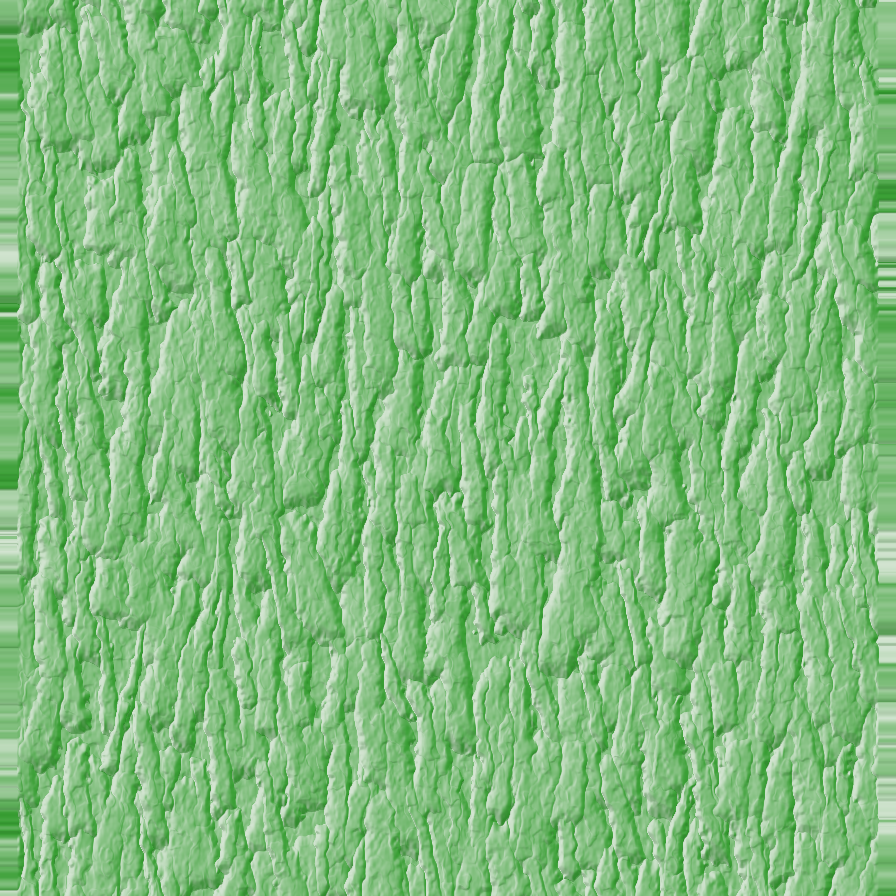
This texture is drawn by a WebGL 2 fragment shader. Its source:

```glsl
#version 300 es
precision highp float;
// Green embossed bark: long, slanted, overlapping plates with chipped faces.
// A height field takes the highest plate at each point, adds ledges and grain,
// and is lit from the upper left. Narrow side margins smear the last column.
#define CELL vec2(0.024, 0.088)
#define PLATE_RISE 0.0075
#define BASE_SPREAD 0.0095
#define MAX_SLANT 0.25
#define FACE_TILT 0.34
#define CHIP_DEPTH 0.0032
#define MARGIN 0.019
#define SAMPLE_STEP 0.0013
#define CONTRAST 0.32
#define MID_GREEN vec3(0.518, 0.755, 0.505)
#define LIGHT_TINT vec3(1.0, 0.45, 1.02)
#define UNDERSIDE_DULLING 0.12

uniform vec2 u_resolution;
out vec4 fragColor;

// Integer hash giving three values from 0 to 1
vec3 hash3(vec2 cell, uint seed) {
  uvec3 v = uvec3(uvec2(ivec2(cell)), seed);
  v = v * 1664525u + 1013904223u;
  v.x += v.y * v.z; v.y += v.z * v.x; v.z += v.x * v.y;
  v ^= v >> 16u;
  v.x += v.y * v.z; v.y += v.z * v.x; v.z += v.x * v.y;
  return vec3(v >> 16u) / 65535.0;
}

// Smooth value noise, two channels centred on zero
vec2 noise2(vec2 p, uint seed) {
  vec2 i = floor(p), f = fract(p);
  f = f * f * (3.0 - 2.0 * f);
  vec2 low = mix(hash3(i, seed).xy, hash3(i + vec2(1, 0), seed).xy, f.x);
  vec2 high = mix(hash3(i + vec2(0, 1), seed).xy, hash3(i + vec2(1, 1), seed).xy, f.x);
  return mix(low, high, f.y) - 0.5;
}

// Height of one flat-topped plate belonging to a grid cell
float plateHeight(vec2 p, vec2 cell) {
  vec3 place = hash3(cell, 11u);
  vec3 form = hash3(cell, 23u);
  vec2 q = p - (cell + place.xy) * CELL;
  q.x -= q.y * (place.z * 2.0 - 1.0) * MAX_SLANT;
  vec2 halfSize = vec2(mix(0.006, 0.018, form.x), mix(0.032, 0.080, form.y));
  vec2 a = abs(q) / halfSize;
  a.x *= 1.0 + 0.25 * q.y / halfSize.y;
  float fall = pow(a.x, 5.0) + pow(a.y, 8.0);
  float tilt = (fract(form.x * 17.0 + form.z * 5.0) - 0.5) * FACE_TILT;
  return form.z * BASE_SPREAD + PLATE_RISE * (1.0 - fall) + tilt * q.x;
}

// Whole relief: ragged plates plus chipped ledges and grain
float relief(vec2 p) {
  vec2 ragged = noise2(p * vec2(125.0, 85.0), 5u) * vec2(0.0065, 0.009)
              + noise2(p * vec2(260.0, 190.0), 13u) * vec2(0.0025, 0.003);
  vec2 warped = p + noise2(p * vec2(34.0, 15.0), 3u) * vec2(0.011, 0.018) + ragged;
  vec2 home = floor(warped / CELL);
  float h = -0.007;
  for (int y = -1; y <= 1; y++)
    for (int x = -2; x <= 2; x++)
      h = max(h, plateHeight(warped, home + vec2(x, y)));

  vec2 chips = noise2((p + ragged) * vec2(100.0, 62.0), 7u);
  float ledge = smoothstep(-0.1, 0.1, chips.x) + smoothstep(-0.1, 0.1, chips.y);
  float grain = noise2(p * vec2(230.0, 165.0) + chips, 9u).x;
  return h + CHIP_DEPTH * (0.5 * chips.x + 0.22 * ledge + 0.45 * grain);
}

void main() {
  vec2 p = gl_FragCoord.xy / u_resolution;
  p.x = clamp(p.x, MARGIN, 1.0 - MARGIN);

  // Surface slope by finite differences
  float h = relief(p);
  vec2 slope = vec2(relief(p + vec2(SAMPLE_STEP, 0.0)) - h,
                    relief(p + vec2(0.0, SAMPLE_STEP)) - h) / SAMPLE_STEP;
  slope *= inversesqrt(1.0 + dot(slope, slope));

  // Light from the upper left, with duller undersides
  float light = dot(slope, vec2(0.92, -0.40));
  vec3 color = MID_GREEN + CONTRAST * light * LIGHT_TINT;
  color *= 1.0 - UNDERSIDE_DULLING * smoothstep(0.05, 0.6, slope.y);
  fragColor = vec4(clamp(color, 0.0, 1.0), 1.0);
}
```
